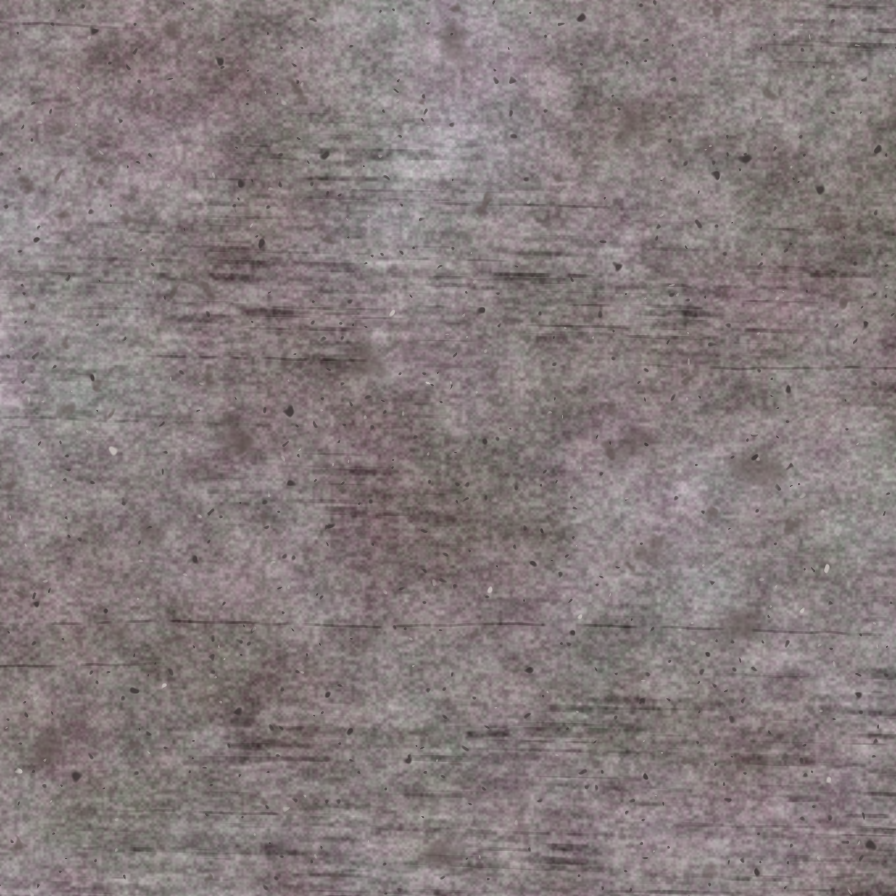
Reproduce this texture procedurally as a Shadertoy shader.

```glsl
// Weathered grey-mauve concrete: cloudy stains, mottling and gritty grain,
// crossed by nearly horizontal trowel grooves and dotted with pits and pale chips.
// Layered value noise sets the tone; jittered cells scatter the marks.

const vec3 BASE_COLOR  = vec3(0.537, 0.496, 0.500);
const vec3 PIT_COLOR   = vec3(0.235, 0.205, 0.205);
const vec3 STAIN_COLOR = vec3(0.365, 0.315, 0.300);
const vec3 CHIP_COLOR  = vec3(0.800, 0.770, 0.755);
const vec3 HUE_SHIFT   = vec3(0.65, -0.75, 0.30);   // pink against green-grey
const vec3 WARM_SHIFT  = vec3(0.50, 0.00, -0.70);   // brown against blue-grey

const float CLOUD_AMOUNT  = 0.125;
const float MOTTLE_AMOUNT = 0.110;
const float GRAIN_AMOUNT  = 0.075;
const float GRIT_AMOUNT   = 0.045;
const float BRUSH_AMOUNT  = 0.055;
const float GROOVE_AMOUNT = 0.150;
const float HUE_AMOUNT    = 0.030;
const float GROOVE_SLOPE  = 0.022;
const int   CRACK_COUNT   = 7;

// Integer hash giving two values in 0..1
vec2 hash2(vec2 cell, uint seed) {
    uvec2 q = uvec2(ivec2(cell) + 4096);
    uint h = q.x * 1597334677u ^ q.y * 3812015801u ^ seed * 2654435769u;
    h = (h ^ (h >> 16)) * 2246822519u;
    h = (h ^ (h >> 13)) * 3266489917u;
    h ^= h >> 16;
    return vec2(h & 65535u, h >> 16) / 65535.0;
}

// Smooth value noise in -1..1
float noise(vec2 p, uint seed) {
    vec2 i = floor(p), f = fract(p);
    f = f * f * (3.0 - 2.0 * f);
    float low  = mix(hash2(i, seed).x, hash2(i + vec2(1, 0), seed).x, f.x);
    float high = mix(hash2(i + vec2(0, 1), seed).x, hash2(i + vec2(1, 1), seed).x, f.x);
    return mix(low, high, f.y) * 2.0 - 1.0;
}

float fbm(vec2 p, uint seed) {
    float sum = 0.0, amplitude = 0.5;
    for (uint octave = 0u; octave < 4u; octave++) {
        sum += amplitude * noise(p, seed + octave);
        p = mat2(1.6, 1.2, -1.2, 1.6) * p + 3.7;
        amplitude *= 0.55;
    }
    return sum;
}

// Coverage of soft round marks, at most one in each cell
float scatter(vec2 p, float cells, float density, float radius, float softness, uint seed) {
    vec2 q = p * cells, cell = floor(q);
    vec2 pick = hash2(cell, seed + 50u);
    float size = radius * cells * mix(0.5, 1.0, pick.y);
    vec2 center = mix(vec2(size), vec2(1.0 - size), hash2(cell, seed));
    float d = length(q - cell - center);
    return step(pick.x, density) * (1.0 - smoothstep(size * (1.0 - softness), size, d));
}

// Thin dark grooves in short broken runs
float grooves(vec2 p, float rows, uint seed) {
    float line = noise(vec2(p.x * 8.0, p.y * rows), seed);
    float breaks = noise(vec2(p.x * 45.0, p.y * rows), seed + 1u);
    return smoothstep(0.35, 0.85, line) * smoothstep(-0.6, 0.3, breaks);
}

// Long faint cracks that cross much of the slab
float cracks(vec2 p) {
    float sum = 0.0;
    for (int i = 0; i < CRACK_COUNT; i++) {
        float id = float(i);
        float height = (id + hash2(vec2(id, 3.0), 90u).x) / float(CRACK_COUNT);
        float bend = 0.004 * noise(vec2(p.x * 5.0, id), 91u) + 0.001 * noise(vec2(p.x * 40.0, id), 92u);
        float presence = smoothstep(-0.1, 0.5, noise(vec2(p.x * 3.5, id * 2.0), 93u))
                       * smoothstep(-0.7, 0.2, noise(vec2(p.x * 60.0, id), 94u));
        sum += presence * (1.0 - smoothstep(0.0005, 0.0024, abs(p.y - height - bend)));
    }
    return min(sum, 1.0);
}

void mainImage(out vec4 fragColor, in vec2 fragCoord) {
    vec2 p = fragCoord / iResolution.y;
    vec2 brushed = p + vec2(0.0, GROOVE_SLOPE * p.x + 0.004 * noise(p * 3.0, 1u));
    vec2 rough = p + 0.003 * vec2(noise(p * 130.0, 2u), noise(p * 130.0, 3u));
    vec2 ragged = p + 0.022 * vec2(fbm(p * 28.0, 4u), fbm(p * 28.0, 8u));

    // Clouds, mottling and grain
    float cloud = fbm(p * vec2(4.0, 5.0), 10u);
    float tone = CLOUD_AMOUNT * cloud;
    tone += MOTTLE_AMOUNT * fbm(p * vec2(26.0, 34.0), 20u);
    tone += GRAIN_AMOUNT * noise(p * vec2(170.0, 215.0), 30u);
    tone += GRIT_AMOUNT * noise(p * 340.0, 31u);

    // Trowel marks, strongest in patches and toward the right
    float worn = smoothstep(-0.30, 0.45, fbm(p * vec2(2.5, 6.0), 40u) + 0.45 * (p.x - 0.5));
    float brush = noise(brushed * vec2(14.0, 150.0), 45u) + 0.5 * noise(brushed * vec2(30.0, 260.0), 46u);
    float groove = max(grooves(brushed, 125.0, 47u), 0.7 * grooves(brushed, 210.0, 60u));
    tone += BRUSH_AMOUNT * brush * mix(0.2, 1.0, worn);
    tone -= GROOVE_AMOUNT * groove * worn;
    tone -= GROOVE_AMOUNT * 0.8 * cracks(brushed);

    // Slight drift of hue
    vec3 color = BASE_COLOR + tone;
    color += HUE_AMOUNT * HUE_SHIFT * (fbm(p * 12.0, 70u) + 0.6 * noise(p * 150.0, 75u));
    color -= HUE_AMOUNT * WARM_SHIFT * (cloud + 0.5 * fbm(p * 40.0, 76u));

    // Stains, pits and chips
    color = mix(color, STAIN_COLOR, 0.50 * scatter(ragged, 9.0, 0.20, 0.034, 0.85, 100u));
    color = mix(color, STAIN_COLOR, 0.60 * scatter(ragged, 23.0, 0.10, 0.013, 0.80, 110u));
    color = mix(color, PIT_COLOR, 0.65 * scatter(rough, 62.0, 0.13, 0.0038, 0.75, 120u));
    color = mix(color, PIT_COLOR, 0.85 * scatter(rough, 21.0, 0.09, 0.0075, 0.65, 130u));
    color = mix(color, CHIP_COLOR, 0.85 * scatter(rough, 15.0, 0.06, 0.0060, 0.65, 140u));
    color = mix(color, CHIP_COLOR, 0.45 * scatter(rough, 55.0, 0.05, 0.0035, 0.75, 150u));

    fragColor = vec4(clamp(color, 0.0, 1.0), 1.0);
}
```
